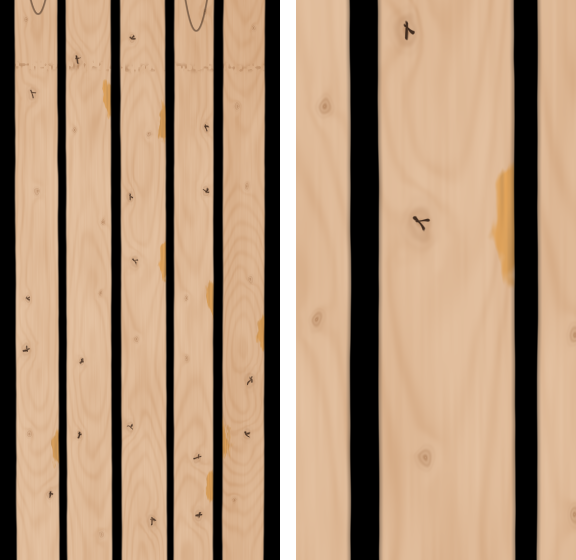
Left: the whole. Right: its middle third, enlarged.
Give the GLSL for this texture, as a Shadertoy shader.

```glsl
#define PLANKS 5
#define KNOTS 7
#define STAINS 3
#define RING_FREQ 500.0
#define RING_DEPTH 0.42
#define EDGE_WOBBLE 0.003
#define CRACK_WIDTH 0.0022
#define SEED 3.7

const vec3 PALE = vec3(0.885, 0.745, 0.615);
const vec3 TAN = vec3(0.82, 0.645, 0.49);
const vec3 KNOT = vec3(0.66, 0.47, 0.32);
const vec3 RESIN = vec3(0.79, 0.53, 0.20);
const vec3 DARK = vec3(0.19, 0.12, 0.08);

// Plank geometry: centre at the top, centre at the bottom, half width
const float TOP_X[PLANKS] = float[](0.128, 0.315, 0.509, 0.693, 0.872);
const float BOTTOM_X[PLANKS] = float[](0.136, 0.320, 0.516, 0.690, 0.868);
const float HALF_WIDTH[PLANKS] = float[](0.077, 0.081, 0.081, 0.071, 0.075);
const float TONE[PLANKS] = float[](0.05, 0.08, 0.10, 0.16, 0.42);

float hash(vec2 p) {
    vec3 q = fract(p.xyx * vec3(0.1031, 0.1030, 0.0973));
    q += dot(q, q.yzx + 33.33);
    return fract((q.x + q.y) * q.z);
}

float noise(vec2 p) {
    vec2 i = floor(p), f = fract(p);
    f = f * f * (3.0 - 2.0 * f);
    return mix(mix(hash(i), hash(i + vec2(1, 0)), f.x),
               mix(hash(i + vec2(0, 1)), hash(i + vec2(1, 1)), f.x), f.y);
}

float fbm(vec2 p) {
    return 0.55 * noise(p) + 0.3 * noise(p * 2.1 + 7.0) + 0.15 * noise(p * 4.3 + 19.0);
}

float segment(vec2 p, float angle, float halfLength) {
    vec2 dir = vec2(cos(angle), sin(angle));
    return length(p - dir * clamp(dot(p, dir), -halfLength, halfLength));
}

// p.x is measured from the plank centre; y runs from 0 to 2
vec3 wood(vec2 p, int plank, float halfWidth, float px) {
    float id = float(plank) * 13.0 + SEED;
    float bulge = 0.0, core = 0.0, crack = 0.0, resin = 0.0;

    // Knots bend the grain; some are split by cracks
    for (int j = 0; j < KNOTS; j++) {
        vec2 key = vec2(id, float(j) * 5.0 + 1.0);
        float pick = hash(key + 40.0);
        float size = mix(0.008, 0.024, pick * pick);
        vec2 centre = vec2((hash(key) - 0.5) * 1.3 * halfWidth,
                           (float(j) + 0.15 + 0.7 * hash(key + 20.0)) * 2.0 / float(KNOTS));
        vec2 d = p - centre;
        d += 0.007 * (vec2(noise(p * 70.0 + id), noise(p * 70.0 + id + 50.0)) - 0.5);
        vec2 oval = d * vec2(1.0, 0.7) / size;
        float r2 = dot(oval, oval);
        bulge += size * 1.1 * exp(-r2 * 0.22);
        float rings = 0.75 + 0.25 * sin(sqrt(r2) * 11.0);
        core = max(core, exp(-r2 * 1.3) * rings * mix(0.9, 0.55, pick));
        if (pick > 0.45) {
            float angle = 6.28 * hash(key + 60.0);
            float line = min(segment(d, angle, size * 0.6),
                             segment(d - 0.2 * size, angle + 1.2, size * 0.35));
            float width = CRACK_WIDTH * (0.4 + noise(p * 90.0 + id));
            crack = max(crack, 1.0 - smoothstep(width - px, width + px, line));
        }
    }

    // Resin stains creep in from the plank edges
    for (int j = 0; j < STAINS; j++) {
        vec2 key = vec2(id + 90.0, float(j) * 7.0 + 2.0);
        float side = hash(key) < 0.5 ? -1.0 : 1.0;
        float y = (float(j) + 0.15 + 0.7 * hash(key + 10.0)) * 2.0 / float(STAINS);
        vec2 d = (p - vec2(side * halfWidth, y)) / vec2(0.032, 0.075);
        float shape = 1.0 - length(d) + 1.1 * (fbm(p * vec2(60.0, 22.0) + id) - 0.5);
        resin = max(resin, smoothstep(0.0, 0.35, shape) * step(0.42, hash(key + 30.0)));
    }

    // Growth rings sliced along the trunk, then fine fibres and broad blotches
    float pith = 0.05 * (noise(vec2(p.y * 1.3, id)) - 0.5);
    float depth = 0.03 + 0.17 * noise(vec2(p.y * 1.4 + 3.0, id + 5.0));
    float radius = length(vec2(p.x - pith, depth)) + bulge
                 + 0.006 * noise(vec2(p.x * 30.0, p.y * 9.0) + id);
    float ring = pow(0.5 + 0.5 * sin(radius * RING_FREQ), 2.5);
    float fibre = noise(vec2(p.x * 230.0, p.y * 11.0) + id);
    float blotch = fbm(vec2(p.x * 14.0, p.y * 4.0) + id);
    float shade = TONE[plank] + RING_DEPTH * ring * (0.35 + 0.65 * blotch)
                + 0.22 * (fibre - 0.5) + 0.6 * (blotch - 0.45)
                + 0.2 * smoothstep(1.3, 2.0, p.y);
    vec3 col = mix(PALE, TAN, clamp(shade, -0.2, 1.1));

    // Rough saw marks across the upper end
    float band = exp(-pow((p.y - 1.75 - 0.02 * noise(vec2(p.x * 25.0, id))) / 0.012, 2.0));
    col = mix(col, KNOT, 0.5 * band * smoothstep(0.5, 0.85, noise(p * vec2(130.0, 90.0) + id)));

    col = mix(col, RESIN * (0.9 + 0.25 * fibre), resin * 0.62);
    col = mix(col, KNOT, core * 0.72);
    col = mix(col, DARK, crack * 0.9);

    // Pencil arcs at the top of every third plank
    if (plank % 3 == 0) {
        float bottom = plank == 0 ? 1.95 : 1.89;
        float x = p.x - 0.008;
        float arc = abs(p.y - bottom - 75.0 * x * x) / sqrt(1.0 + 22500.0 * x * x);
        col = mix(col, DARK, 0.5 * (1.0 - smoothstep(0.0005, 0.0005 + 1.5 * px, arc)));
    }
    return col;
}

void mainImage(out vec4 fragColor, in vec2 fragCoord) {
    float px = 1.0 / iResolution.x;
    vec2 p = fragCoord / iResolution.xy * vec2(1.0, 2.0);

    int plank = int(clamp(floor((p.x - 0.037) / 0.188), 0.0, float(PLANKS - 1)));
    float halfWidth = HALF_WIDTH[plank];
    p.x -= mix(BOTTOM_X[plank], TOP_X[plank], p.y * 0.5);

    // Slightly uneven edges against the black gaps
    float wobble = EDGE_WOBBLE * (fbm(vec2(p.y * 9.0, float(plank) * 8.0 + sign(p.x))) - 0.5);
    float edge = abs(p.x) - halfWidth - wobble;
    float cover = 1.0 - smoothstep(-px, px, edge);
    vec3 col = wood(p, plank, halfWidth, px);
    col *= 1.0 - 0.25 * smoothstep(-0.006, 0.0, edge);
    fragColor = vec4(col * cover, 1.0);
}
```
